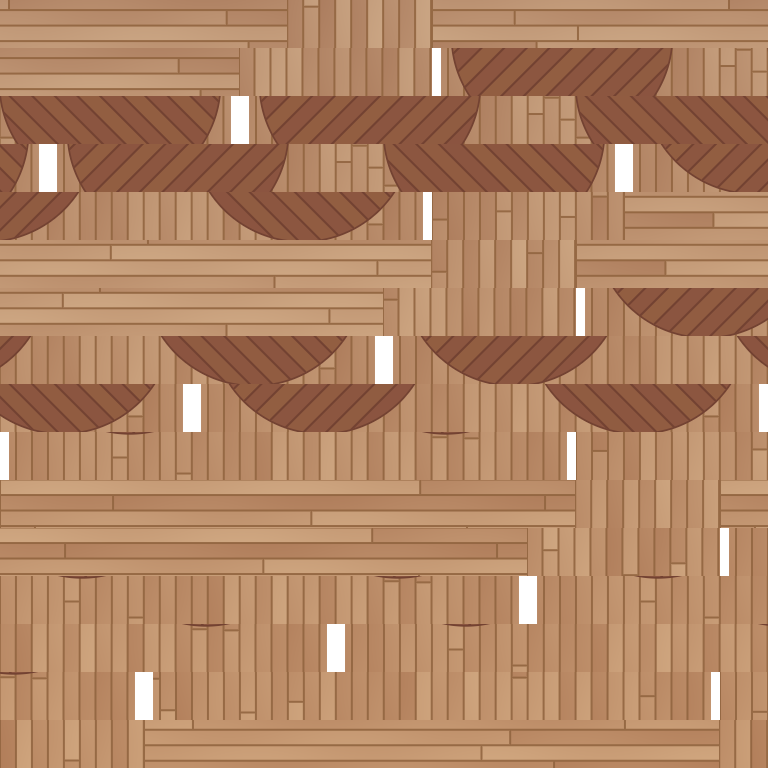
Write a WebGL 2 fragment shader that draws this pattern.

```glsl
#version 300 es
precision highp float;
// Wooden parquet cut into sixteen rows: one long tape of planks, half discs
// and white gaps is wrapped row after row, and each lap of the tape shows
// the next lower slice of the same floor. Lengths are in row heights.

uniform vec2 u_resolution;
out vec4 fragColor;

const float ROWS = 16.0;
const float LAP = 83.0;    // tape length of one slice
const float SCENE = 48.0;  // part of a lap with discs and gaps
const float PANEL = 12.0;  // repeat of the disc pair, and length of a plank field

float hash(vec2 p) {
    return fract(sin(dot(p, vec2(12.99, 78.23))) * 43758.55);
}

// Antialiased coverage of the region where dist < 0.
float cover(float dist, float pixel) {
    return clamp(0.5 - dist / pixel, 0.0, 1.0);
}

// Planks running along q.x: returns (tone, distance to the nearest seam).
vec2 planks(vec2 q, float pitch, float span, float seed) {
    float lane = floor(q.y / pitch);
    float along = q.x / span + hash(vec2(lane, seed + 3.0));
    float side = fract(q.y / pitch);
    float end = fract(along);
    float tone = hash(vec2(lane + 0.37 * floor(along), seed));
    tone += 0.12 * sin(q.x * 1.3 + lane * 2.4) + 0.16 * (side - 0.5);
    float seam = min(min(side, 1.0 - side) * pitch, min(end, 1.0 - end) * span);
    return vec2(tone, seam);
}

vec3 paleWood(vec2 plank, float pixel, float fall) {
    vec3 wood = mix(vec3(0.685, 0.505, 0.385), vec3(0.775, 0.625, 0.495), plank.x);
    wood += fall * vec3(0.03, 0.012, -0.012);
    return mix(wood, vec3(0.57, 0.395, 0.25), 0.9 * cover(plank.y - 0.021, pixel));
}

// Diagonal dark boards inside a disc, with a thin rim.
vec3 darkWood(vec2 q, float rim, float pixel) {
    float board = (q.x + q.y) * 0.7071 / 0.333;
    float side = fract(board);
    float tone = 0.75 * mod(floor(board), 2.0) + 0.25 * hash(vec2(floor(board), 5.0));
    vec3 wood = mix(vec3(0.54, 0.325, 0.25), vec3(0.575, 0.37, 0.255), tone);
    float seam = min(min(side, 1.0 - side) * 0.333, abs(rim));
    return mix(wood, vec3(0.45, 0.26, 0.195), cover(seam - 0.022, pixel));
}

void main() {
    // Wrap the canvas into a tape position and a depth inside the row.
    vec2 uv = gl_FragCoord.xy / u_resolution;
    vec2 p = vec2(uv.x, 1.0 - uv.y) * ROWS;
    float pixel = ROWS / u_resolution.y;
    float depth = fract(p.y);
    float tape = floor(p.y) * ROWS + p.x - 25.0;
    float lap = floor(tape / LAP);
    float s = tape - lap * LAP;
    float fall = uv.y < 1.0 ? 1.0 - uv.y : 0.0;
    vec3 color;

    if (s < SCENE) {
        // Upright planks; the last panel already shows the next slice.
        float u = mod(s, PANEL);
        float v = depth + lap + step(SCENE - PANEL, s);
        color = paleWood(planks(vec2(v, u), 0.333, 6.0, 1.0), pixel, fall);

        // A mirrored pair of discs cut below their centres.
        vec2 q = vec2(min(u, PANEL - u) - 2.708, v + 0.265);
        float rim = length(q) - 2.306;
        color = mix(color, darkWood(q, rim, pixel), cover(rim - 0.015, pixel));

        // White gap between panels.
        float gap = min(u, PANEL - u) - 0.188;
        color = mix(color, vec3(1.0), cover(gap, pixel));
    } else {
        // Two fields of long level planks between upright ones.
        float r = s - SCENE;
        float h = mod(r - 4.0, 15.0);
        vec2 plank;
        if (r >= 4.0 && r < 31.0 && h < PANEL) {
            float across = depth - 0.1 + 0.11 * lap;
            plank = planks(vec2(h, across), 0.323, 9.0, 11.0 + lap);
            plank.y = min(plank.y, min(h, PANEL - h));
        } else {
            plank = planks(vec2(depth + lap, r), 0.333, 7.0, 2.0);
        }
        color = paleWood(plank, pixel, fall);
    }
    fragColor = vec4(color, 1.0);
}
```
